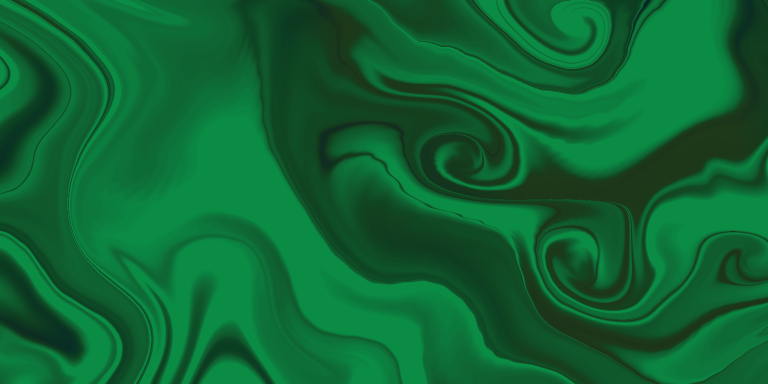
This background is drawn by a Shadertoy shader. Its source:

```glsl
float hash(vec2 p) {
    return fract(sin(dot(p, vec2(127.1, 311.7))) * 43758.5453);
}

// Value noise: x holds the value, yz its gradient
vec3 noiseGrad(vec2 p) {
    vec2 i = floor(p), f = fract(p);
    vec2 u = f * f * f * (f * (f * 6.0 - 15.0) + 10.0);
    vec2 du = 30.0 * f * f * (f * (f - 2.0) + 1.0);
    float a = hash(i), b = hash(i + vec2(1, 0));
    float c = hash(i + vec2(0, 1)), d = hash(i + vec2(1, 1));
    float k = a - b - c + d;
    return vec3(a + (b - a) * u.x + (c - a) * u.y + k * u.x * u.y,
                du * (vec2(b - a, c - a) + k * u.yx));
}

float noise(vec2 p) {
    return noiseGrad(p).x;
}

// Carries a point along a swirling, area-preserving flow
vec2 stir(vec2 p) {
    mat2 turn = mat2(0.8, 0.6, -0.6, 0.8);
    for (int i = 0; i < 24; i++) {
        float drift = 0.025 * float(i);
        vec2 slope = 1.7 * noiseGrad(turn * p * 1.7 + vec2(3.0 + drift, 8.0)).yz * turn;
        slope += noiseGrad(p * 3.4 + vec2(17.0, 5.0 - drift)).yz;
        p += 0.042 * vec2(slope.y, -slope.x);
    }
    return p;
}

// Dark to light greens, evenly spaced in tone
vec3 greenRamp(float tone) {
    vec3 greens[6] = vec3[6](
        vec3(0.02, 0.15, 0.15), vec3(0.04, 0.22, 0.13), vec3(0.05, 0.28, 0.14),
        vec3(0.06, 0.36, 0.18), vec3(0.05, 0.44, 0.22), vec3(0.04, 0.55, 0.27));
    float t = clamp(tone / 0.68 + 3.3, 0.0, 5.0);
    int i = int(min(t, 4.0));
    return mix(greens[i], greens[i + 1], t - float(i));
}

vec3 marble(vec2 p) {
    vec2 q = stir(p);

    // Broad folds with faint streaks
    float tone = 0.95 * sin(5.0 * q.x + 3.5 * q.y + 5.0 * noise(q * 2.0 + 31.0));
    tone += 3.0 * (noise(q * 3.1 + 11.0) - 0.5);
    tone += 0.6 * (noise(q * 9.0 + 4.0) - 0.5) + 0.2;

    // Thin dark creases with a soft shadow
    float crease = abs(noise(q * 2.2 + 47.0) - 0.5);
    float mask = smoothstep(0.42, 0.68, noise(q * 1.7 + 23.0));
    tone -= mask * (1.5 * exp(-1800.0 * crease * crease) + 0.7 * exp(-28.0 * crease));

    // Slight terracing of the shading
    float level = tone * 6.0;
    float terrace = (floor(level) + smoothstep(0.3, 0.7, fract(level))) / 6.0;
    vec3 colour = greenRamp(mix(tone, terrace, 0.6));

    // Olive tint in some of the shadows
    float olive = smoothstep(0.55, 0.8, noise(p * 1.8 + 61.0)) * smoothstep(-0.3, -1.4, tone);
    return mix(colour, vec3(0.13, 0.22, 0.09), 0.8 * olive);
}

void mainImage(out vec4 fragColor, in vec2 fragCoord) {
    // Four samples per pixel smooth the finest folds
    vec3 sum = vec3(0.0);
    for (int i = 0; i < 4; i++) {
        vec2 offset = vec2(i % 2, i / 2) * 0.5 - 0.25;
        sum += marble((fragCoord + offset) / iResolution.y);
    }
    fragColor = vec4(sum / 4.0, 1.0);
}
```
